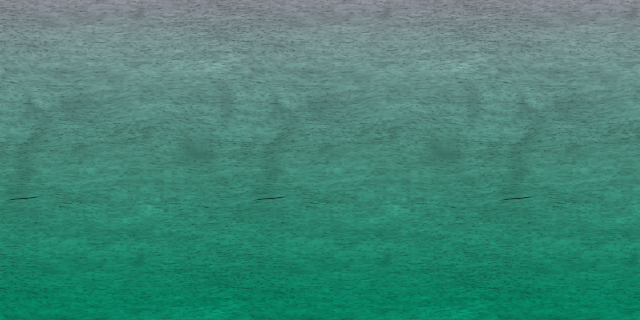
Write a WebGL 2 fragment shader that draws this texture.

```glsl
#version 300 es
precision highp float;
// Stained wood veneer: a square grain tile repeats across and down, under one
// grey to green fade over the full height. Grain is stretched periodic noise bent
// by layered sines; pores are dashes in cells; smudges and a crack mark each tile.

uniform vec2 u_resolution;
out vec4 fragColor;

const float TILE = 0.771;            // tile side, in canvas heights
const float TAU = 6.2831853;
const float GRAIN_DEPTH = 0.36;      // contrast of the fine fibres
const float CLOUD_DEPTH = 0.13;      // contrast of the broad tone
const float PORE_DEPTH = 0.15;
const float CRACK_DEPTH = 0.66;
const vec2 CRACK_CENTRE = vec2(0.090, 0.805);
const vec2 CRACK_HALF = vec2(0.078, -0.009);
const float CRACK_WIDTH = 0.0017;

// Fade from top to bottom
const int STOPS = 6;
const vec3 FADE[STOPS] = vec3[STOPS](
  vec3(0.485, 0.495, 0.525), vec3(0.450, 0.545, 0.545), vec3(0.370, 0.535, 0.510),
  vec3(0.270, 0.505, 0.452), vec3(0.175, 0.495, 0.415), vec3(0.030, 0.475, 0.358));
const float FADE_AT[STOPS] = float[STOPS](0.0, 0.12, 0.27, 0.48, 0.67, 0.94);

// Smudges: centre and half size, then angle and strength (negative is dark)
const int SMUDGES = 9;
const vec4 SMUDGE_BOX[SMUDGES] = vec4[SMUDGES](
  vec4(0.57, 0.06, 0.032, 0.020), vec4(0.80, 0.61, 0.060, 0.040),
  vec4(0.13, 0.43, 0.080, 0.024), vec4(0.15, 0.56, 0.075, 0.030),
  vec4(0.08, 0.69, 0.085, 0.030), vec4(0.91, 0.41, 0.070, 0.028),
  vec4(0.30, 0.41, 0.080, 0.028), vec4(0.92, 0.21, 0.110, 0.045),
  vec4(0.57, 0.85, 0.085, 0.022));
const vec2 SMUDGE_TONE[SMUDGES] = vec2[SMUDGES](
  vec2(1.9, -0.14), vec2(0.3, -0.16), vec2(0.8, -0.12), vec2(-0.6, -0.12),
  vec2(1.8, -0.10), vec2(1.5, -0.09), vec2(0.5, -0.10), vec2(-0.5, 0.11),
  vec2(-0.35, 0.10));

float hash(vec2 cell, float seed) {
  uvec3 k = uvec3(ivec3(vec3(cell, seed)));
  uint n = k.x * 1664525u + k.y * 22695477u + k.z * 1013904u;
  n = (n ^ (n >> 16u)) * 73244475u;
  n = (n ^ (n >> 15u)) * 73244475u;
  return float((n ^ (n >> 16u)) & 65535u) / 65535.0;
}

// Smooth noise that wraps once per tile, from -0.5 to 0.5
float noise(vec2 uv, vec2 count, float seed) {
  vec2 g = uv * count, cell = floor(g), f = g - cell;
  f = f * f * (3.0 - 2.0 * f);
  vec2 a = mod(cell, count), b = mod(cell + 1.0, count);
  float low = mix(hash(a, seed), hash(vec2(b.x, a.y), seed), f.x);
  float high = mix(hash(vec2(a.x, b.y), seed), hash(b, seed), f.x);
  return mix(low, high, f.y) - 0.5;
}

// Bends the fibres with layered sines
vec2 bend(vec2 uv) {
  float y = 0.009 * sin(TAU * (uv.x + uv.y) + 0.8)
          + 0.005 * sin(TAU * (2.0 * uv.x - 3.0 * uv.y) + 2.0)
          + 0.002 * sin(TAU * (5.0 * uv.x + 4.0 * uv.y));
  return uv + vec2(0.0, y + 0.014 * noise(uv, vec2(5.0, 6.0), 1.0));
}

float fibres(vec2 uv) {
  return 0.18 * noise(uv, vec2(3.0, 29.0), 2.0) + 0.24 * noise(uv, vec2(7.0, 67.0), 3.0)
       + 0.34 * noise(uv, vec2(22.0, 127.0), 4.0) + 0.42 * noise(uv, vec2(61.0, 193.0), 5.0);
}

float clouds(vec2 uv) {
  return 0.35 * noise(uv, vec2(3.0, 5.0), 6.0) + 0.35 * noise(uv, vec2(5.0, 13.0), 7.0)
       + 0.30 * noise(uv, vec2(13.0, 29.0), 8.0);
}

// Fine tapered dashes on staggered rows, gathered into denser patches
float pores(vec2 uv, float pixel) {
  float cover = 0.0;
  float patchy = 0.45 * noise(uv, vec2(4.0, 11.0), 9.0);
  for (int i = 0; i < 5; i++) {
    float seed = 10.0 + 4.0 * float(i);
    vec2 count = vec2(9.0 + 8.0 * float(i), 59.0 + 12.0 * float(i));
    vec2 g = uv * count;
    g.x += count.x * hash(vec2(0.0, mod(floor(g.y), count.y)), seed + 40.0);
    vec2 cell = mod(floor(g), count);
    vec2 q = fract(g) - 0.5 - 0.3 * (vec2(hash(cell, seed), hash(cell, seed + 1.0)) - 0.5);
    float taper = 1.0 - abs(q.x) / mix(0.12, 0.35, hash(cell, seed + 2.0));
    float line = 1.0 - smoothstep(0.0, 0.0018 + 0.6 * pixel, abs(q.y) / count.y);
    float shown = smoothstep(0.35, 1.0, hash(cell, seed + 3.0) + patchy);
    cover += line * shown * smoothstep(0.0, 0.9, taper);
  }
  return min(cover, 1.6);
}

float smudges(vec2 uv, float grain) {
  float tone = 0.0;
  vec2 ragged = 0.07 * vec2(noise(uv, vec2(13.0), 60.0), noise(uv, vec2(11.0, 23.0), 61.0));
  for (int i = 0; i < SMUDGES; i++) {
    vec2 d = uv - SMUDGE_BOX[i].xy;
    d += ragged - round(d);
    float c = cos(SMUDGE_TONE[i].x), s = sin(SMUDGE_TONE[i].x);
    d = vec2(c * d.x + s * d.y, c * d.y - s * d.x) / SMUDGE_BOX[i].zw;
    tone += SMUDGE_TONE[i].y * exp(-dot(d, d)) * (1.0 + 2.2 * grain);
  }
  return tone;
}

float crack(vec2 uv, float pixel) {
  vec2 d = uv - CRACK_CENTRE;
  d -= round(d);
  float along = dot(d, CRACK_HALF) / dot(CRACK_HALF, CRACK_HALF);
  float off = abs(d.y - along * CRACK_HALF.y - 0.001 * sin(4.0 * along));
  float width = CRACK_WIDTH * (0.7 + 0.3 * along);
  float ends = 1.0 - smoothstep(0.5, 1.0, abs(along));
  return ends * (1.0 - smoothstep(width - 0.5 * pixel, width + 0.7 * pixel, off));
}

void main() {
  vec2 p = gl_FragCoord.xy / u_resolution.y;
  p.y = 1.0 - p.y;
  vec2 uv = p / TILE;
  float pixel = 1.0 / (u_resolution.y * TILE);

  vec3 color = FADE[0];
  for (int i = 1; i < STOPS; i++)
    color = mix(color, FADE[i], clamp((p.y - FADE_AT[i - 1]) / (FADE_AT[i] - FADE_AT[i - 1]), 0.0, 1.0));

  vec2 bent = bend(uv);
  float grain = fibres(bent);
  float tone = 1.04 + GRAIN_DEPTH * grain + CLOUD_DEPTH * clouds(bent) + smudges(uv, grain);
  tone *= 1.0 - PORE_DEPTH * pores(bent, pixel);
  tone *= 1.0 - CRACK_DEPTH * crack(uv, pixel);
  fragColor = vec4(clamp(color * tone, 0.0, 1.0), 1.0);
}
```
